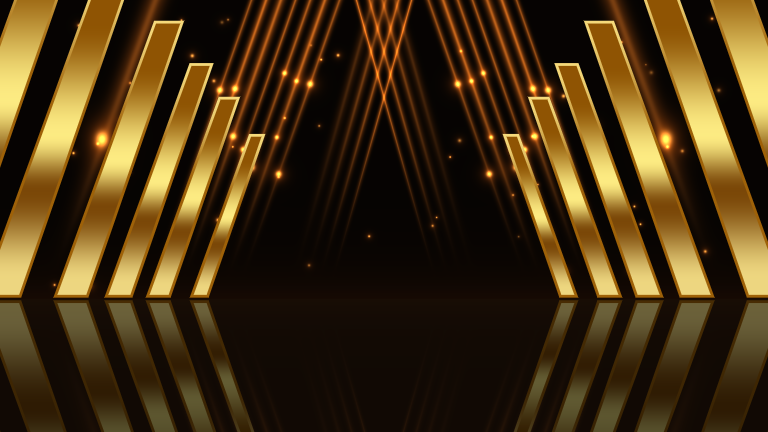
Give the GLSL for this background, as a WebGL 2 fragment shader.

```glsl
#version 300 es
precision highp float;

uniform vec2 u_resolution;
out vec4 outColor;

const float FLOOR_Y = 0.308;
const float BAR_SLOPE = 0.355;
const int BAR_COUNT = 6;
const float barCenter[6] = float[](0.429, 0.524, 0.616, 0.726, 0.889, 1.051);
const float barHalfWidth[6] = float[](0.022, 0.029, 0.0325, 0.0405, 0.048, 0.057);
const float barHeight[6] = float[](0.382, 0.468, 0.546, 0.644, 0.76, 0.92);

float hash(float n) {
    return fract(sin(n * 127.1) * 43758.5453);
}

// Polished metal, t runs from the foot to the top of a bar
vec3 goldGradient(float t) {
    vec3 pale = vec3(0.93, 0.84, 0.50);
    vec3 bronze = vec3(0.48, 0.28, 0.03);
    vec3 shine = vec3(0.99, 0.92, 0.51);
    vec3 amber = vec3(0.56, 0.33, 0.01);
    vec3 color = mix(pale, bronze, smoothstep(0.06, 0.33, t));
    color = mix(color, shine, smoothstep(0.33, 0.5, t));
    return mix(color, amber, smoothstep(0.5, 0.84, t));
}

// Soft slanted ray that fades towards the floor
vec3 beam(float offset, float width, float h) {
    float halo = exp(-offset * offset / (width * width));
    float core = exp(-offset * offset / (width * width * 0.12));
    float fade = smoothstep(0.04, 0.62, h);
    return (vec3(0.50, 0.23, 0.04) * halo + vec3(0.32, 0.19, 0.07) * core) * fade;
}

// Glowing ember with a hot center
vec3 spark(vec2 d, float radius) {
    float r = length(d) / radius;
    return vec3(1.0, 0.42, 0.06) * exp(-r * 1.1) * 0.7
         + vec3(1.0, 0.75, 0.35) * exp(-r * r * 3.0);
}

vec3 lightBeams(float x, float h) {
    vec3 light = vec3(0.0);
    for (int side = -1; side <= 1; side += 2) {
        float m = x * float(side);
        // Rays crossing at the center
        for (int i = 0; i < 4; i++) {
            float k = float(i);
            float offset = m + 0.283 * h - 0.132 - 0.03 * k;
            light += beam(offset, 0.005 + 0.002 * k, h) * (1.0 - 0.22 * k);
        }
        // Outer bundle parallel to the bars
        for (int i = 0; i < 7; i++) {
            float k = float(i);
            float offset = m + 0.35 * h - 0.345 - 0.034 * k;
            light += beam(offset, 0.006 + 0.008 * hash(k + 3.0), h) * (0.5 + 0.6 * hash(k + 11.0));
        }
        light += beam(m + 0.37 * h - 0.785, 0.025, h) * 0.55;
    }
    return light;
}

vec3 embers(vec2 q) {
    vec3 light = vec3(0.0);
    vec2 mirrored = vec2(abs(q.x), q.y);
    // Embers riding on the outer rays
    for (int i = 0; i < 10; i++) {
        float k = float(i);
        float h = 0.24 + 0.36 * hash(k + 21.0);
        float x = 0.345 + 0.034 * mod(k, 7.0) - 0.35 * h;
        light += spark(mirrored - vec2(x, h), 0.006 + 0.007 * hash(k + 41.0));
    }
    light += spark((mirrored - vec2(0.653, 0.37)) * vec2(1.0, 0.8), 0.021);
    // Small scattered embers
    for (int i = 0; i < 56; i++) {
        float k = float(i);
        vec2 place = vec2((hash(k + 61.0) - 0.5) * 1.6, 0.03 + 0.62 * hash(k + 131.0));
        float size = 0.003 + 0.004 * hash(k + 211.0);
        light += spark(q - place, size) * (0.25 + 0.6 * hash(k + 301.0));
    }
    return light;
}

void main() {
    float pixel = 1.0 / u_resolution.y;
    vec2 p = (gl_FragCoord.xy - vec2(0.5 * u_resolution.x, 0.0)) * pixel;
    float h = abs(p.y - FLOOR_Y);
    float above = smoothstep(-pixel, pixel, p.y - FLOOR_Y);

    // Dark hall with a faint warm horizon
    vec3 hall = vec3(0.022, 0.013, 0.006) + vec3(0.065, 0.025, 0.006) * exp(-h * 14.0);
    vec3 ground = vec3(0.065, 0.036, 0.016) + vec3(0.03, 0.016, 0.005) * exp(-h * 16.0);
    vec3 color = mix(ground, hall, above);
    color += lightBeams(p.x, h) * mix(0.22, 1.0, above);
    color += embers(vec2(p.x, h)) * above;

    // Framed slanted bars and their reflection
    float mirrorStrength = mix(0.46 - 0.35 * h, 1.0, above);
    for (int i = 0; i < BAR_COUNT; i++) {
        float t = h / barHeight[i];
        float across = abs(abs(p.x) + BAR_SLOPE * h - barCenter[i]);
        float sides = (across - barHalfWidth[i] * (1.0 - 0.14 * t)) * 0.94;
        float d = max(sides, max(0.003 - h, h - barHeight[i]));
        vec3 frame = mix(vec3(0.62, 0.38, 0.03), vec3(0.96, 0.85, 0.48), smoothstep(0.55, 1.0, t));
        float inner = clamp(0.5 - (d + 0.0065) / pixel, 0.0, 1.0);
        float cover = clamp(0.5 - d / pixel, 0.0, 1.0);
        vec3 metal = mix(frame, goldGradient(t), inner) * mirrorStrength;
        color = mix(color, metal, cover);
    }
    outColor = vec4(clamp(color, 0.0, 1.0), 1.0);
}
```
